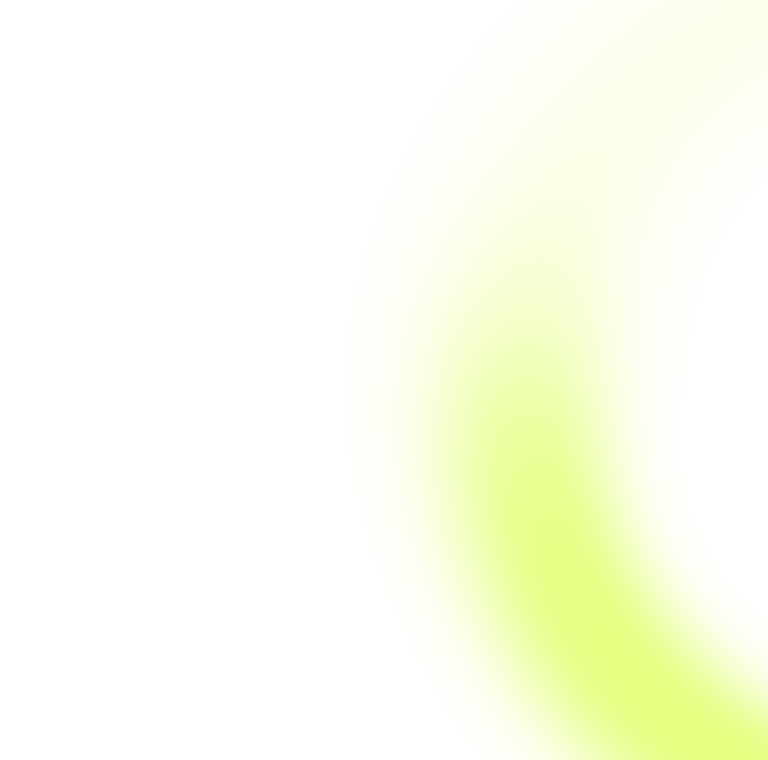
This background is drawn by a Shadertoy shader. Its source:

```glsl
// A soft lime arc glowing on white, bright at the lower right and fading upward.

#define ARC_CENTER vec2(1.266, 0.479)
#define ARC_RADIUS 0.567
#define LIME vec3(0.896, 1.0, 0.50)
#define INNER_WIDTH vec2(0.100, 0.125)
#define OUTER_WIDTH vec2(0.130, 0.148)
#define FALLOFF_POWER vec2(2.5, 2.0)
#define FAINT_LEVEL 0.15
#define FADE_ANGLE 0.06
#define FADE_RATE 6.3

// Strength along the arc: full below the fade angle, faint above it
float arcStrength(float angle) {
    float bright = 1.0 / (1.0 + exp(FADE_RATE * (angle - FADE_ANGLE)));
    return mix(FAINT_LEVEL, 1.0, bright);
}

// Strength across the arc: steeper inside, wider outside and toward the top
float arcProfile(float offset, float angle) {
    float rise = smoothstep(-0.6, 0.6, angle);
    vec2 widths = offset < 0.0 ? INNER_WIDTH : OUTER_WIDTH;
    float width = mix(widths.x, widths.y, rise);
    float power = mix(FALLOFF_POWER.x, FALLOFF_POWER.y, rise);
    return exp(-pow(abs(offset) / width, power));
}

void mainImage(out vec4 fragColor, in vec2 fragCoord) {
    vec2 uv = fragCoord / iResolution.y;

    // Polar position, with angle zero pointing left and growing upward
    vec2 fromCenter = uv - ARC_CENTER;
    float offset = length(fromCenter) - ARC_RADIUS;
    float angle = atan(fromCenter.y, -fromCenter.x);

    // Tint the white ground
    float glow = arcStrength(angle) * arcProfile(offset, angle);
    fragColor = vec4(mix(vec3(1.0), LIME, glow), 1.0);
}
```
